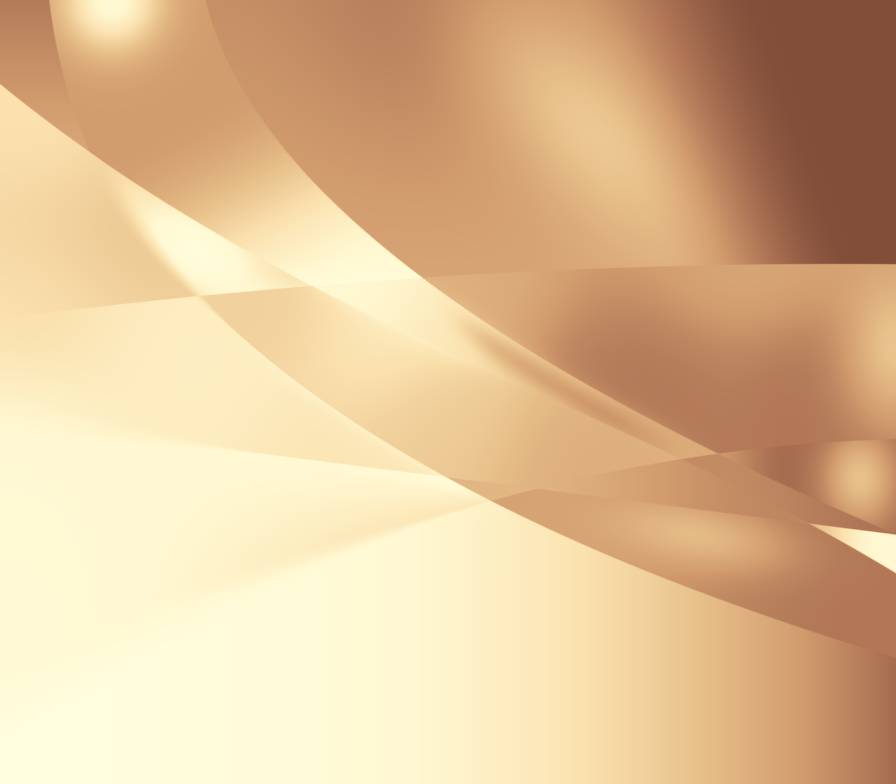
Give the GLSL for this background, as a WebGL 2 fragment shader.

```glsl
#version 300 es
precision highp float;
// Translucent satin ribbons sweeping from the upper left to the lower right.
// Smooth curves split the canvas into facets; each facet blends a few tones,
// and one brown-to-cream ramp turns the final tone into a colour.
uniform vec2 u_resolution;
out vec4 fragColor;

#define EDGE_SOFTNESS 0.0012
#define FADE_SOFTNESS 0.045
#define CREASE_SOFTNESS 0.035
#define BLEND_RADIUS 0.1
#define RIM_WIDTH 0.012
#define RIM_STRENGTH 0.5

// Tone 0 is deep brown, tone 7 is pale cream.
const vec3 RAMP[8] = vec3[8](
    vec3(0.42, 0.25, 0.20), vec3(0.51, 0.31, 0.23),
    vec3(0.68, 0.45, 0.33), vec3(0.82, 0.61, 0.43),
    vec3(0.90, 0.74, 0.53), vec3(0.98, 0.88, 0.68),
    vec3(1.00, 0.97, 0.82), vec3(1.00, 1.00, 0.89));

vec3 rampColor(float tone) {
    float t = clamp(tone, 0.0, 6.999);
    int i = int(t);
    return mix(RAMP[i], RAMP[i + 1], fract(t));
}

// Coverage of the side where d > 0, never sharper than one pixel.
float cover(float d, float softness) {
    float w = max(softness, 0.8 * fwidth(d));
    return smoothstep(-w, w, d);
}

// Soft blend of four tone stops, each given as (x, y, tone).
float blend(vec2 p, vec3 a, vec3 b, vec3 c, vec3 d) {
    vec4 dist2 = vec4(dot(p - a.xy, p - a.xy), dot(p - b.xy, p - b.xy),
                      dot(p - c.xy, p - c.xy), dot(p - d.xy, p - d.xy));
    vec4 w = 1.0 / (dist2 + BLEND_RADIUS * BLEND_RADIUS);
    w *= w;
    return dot(w, vec4(a.z, b.z, c.z, d.z)) / dot(w, vec4(1.0));
}

// Elliptical glow, slanted by a horizontal shear.
float glow(vec2 p, vec2 centre, vec2 radius, float shear) {
    vec2 d = p - centre;
    d.x += shear * d.y;
    d /= radius;
    return exp(-dot(d, d));
}

// Soft light along a curve between two x positions.
float rim(float d, float x, float from, float to) {
    float span = smoothstep(from, from + 0.1, x) * (1.0 - smoothstep(to - 0.1, to, x));
    return RIM_STRENGTH * span * exp(-abs(d) / RIM_WIDTH);
}

void main() {
    vec2 p = gl_FragCoord.xy / u_resolution;
    float x = p.x, depth = 1.0 - p.y;

    // Signed heights below each boundary curve.
    float ta = max(x - 0.221, 0.0), tc = max(x - 0.05, 0.0);
    float dUpper = depth + 0.081 - 0.878 * sqrt(ta) + 0.016 * ta;
    float dMiddle = depth - (0.1075 + x * (0.93 + x * (-0.68 + x * 0.3735)));
    float dLower = depth + 0.074 - 1.203 * sqrt(tc) + 0.273 * tc;
    float dHorizon = depth - (0.407 + x * (-0.15 + x * 0.08));
    float dFall = depth - (0.536 + 0.146 * x);
    float dRise = depth - (0.91 + x * (-0.67 + x * 0.32));
    float dFold = x - (0.055 + depth * (0.1 + depth * 0.68));

    float upper = cover(dUpper, EDGE_SOFTNESS);
    float middle = cover(dMiddle, EDGE_SOFTNESS);
    float lower = cover(dLower, mix(CREASE_SOFTNESS, EDGE_SOFTNESS, smoothstep(0.12, 0.27, x)));
    float horizon = cover(dHorizon, EDGE_SOFTNESS);
    float fall = cover(dFall, mix(FADE_SOFTNESS, EDGE_SOFTNESS, smoothstep(0.0, 0.3, x)));
    float rise = cover(dRise, mix(FADE_SOFTNESS, EDGE_SOFTNESS, smoothstep(0.15, 0.55, x)));

    // Dark backdrop outside the ribbons.
    float warm = 2.9 + 1.6 * (depth - 0.12) - 0.5 * glow(p, vec2(0.47, 1.0), vec2(0.13, 0.2), 0.0);
    warm += 1.35 * glow(p, vec2(0.65, 0.85), vec2(0.1, 0.17), 0.55);
    float sky = mix(warm, 0.95, smoothstep(0.64, 0.86, x - 0.3 * depth));
    float panel = blend(p, vec3(0.5, 0.63, 3.6), vec3(0.72, 0.51, 2.1), vec3(0.83, 0.66, 3.4), vec3(0.92, 0.5, 2.0));
    panel += 2.0 * glow(p, vec2(1.0, 0.55), vec2(0.06, 0.1), 0.0);
    float corner = mix(3.0, 1.8, smoothstep(0.79, 0.88, x)) + 2.3 * glow(p, vec2(0.96, 0.39), vec2(0.04, 0.06), 0.0);
    float tone = mix(sky, mix(panel, corner, rise), horizon);

    // Upper ribbon, with a small fold at the top left.
    float band = 3.0 + 3.1 * smoothstep(0.27, 0.6, 0.6 * x + depth);
    band += 3.2 * glow(p, vec2(0.125, 1.0), vec2(0.055, 0.065), 0.0);
    band = mix(2.2 + 6.0 * depth, band, cover(dFold, EDGE_SOFTNESS));
    float sheen = blend(p, vec3(0.4, 0.63, 6.1), vec3(0.52, 0.56, 5.4), vec3(0.6, 0.52, 4.1), vec3(0.73, 0.44, 3.4));
    float stripe = (dUpper - 0.024) / 0.02;
    sheen -= 1.1 * exp(-stripe * stripe) * smoothstep(0.48, 0.56, x) * (1.0 - smoothstep(0.64, 0.78, x));
    float tail = mix(2.6, 2.0, smoothstep(0.8, 1.0, x));
    float tip = mix(4.0, 6.0, smoothstep(0.9, 0.98, x));
    band = mix(mix(band, sheen, horizon), mix(tail, tip, fall), rise);
    tone = mix(tone, band, upper);

    // Broad central ribbon.
    float flare = 4.6 + 2.0 * glow(p, vec2(0.22, 0.68), vec2(0.07, 0.07), 0.6);
    float satin = blend(p, vec3(0.3, 0.61, 4.5), vec3(0.43, 0.58, 5.4), vec3(0.5, 0.46, 4.4), vec3(0.64, 0.41, 3.5));
    float wedge = mix(3.8, 2.5, smoothstep(0.55, 0.88, x));
    float hem = mix(3.2, 2.1, smoothstep(0.6, 0.95, x)) + 1.3 * glow(p, vec2(0.79, 0.315), vec2(0.09, 0.045), 0.8);
    satin = mix(satin, 3.8, fall);
    satin = mix(mix(flare, satin, horizon), mix(wedge, hem, fall), rise);
    tone = mix(tone, satin, middle);

    // Pale veils and the open ground at the lower left.
    float veil = blend(p, vec3(0.04, 0.83, 5.1), vec3(0.04, 0.70, 4.7), vec3(0.13, 0.71, 4.2), vec3(0.02, 0.61, 5.1));
    float haze = blend(p, vec3(0.03, 0.57, 4.8), vec3(0.21, 0.54, 5.6), vec3(0.4, 0.42, 5.2), vec3(0.02, 0.48, 6.0));
    float across = clamp(dFall / max(dFall - dRise, 0.001), 0.0, 1.0);
    float mist = mix(6.1, mix(6.3, 5.2, smoothstep(0.0, 0.45, x)), across);
    float ground = 6.7 - 4.9 * pow(x, 2.5);
    veil = mix(mix(mix(veil, haze, horizon), mist, fall), ground, rise);
    tone = mix(tone, veil, lower * middle);

    // Light catching one side of the ribbon edges.
    tone += 0.7 * (1.0 - upper) * rim(dUpper, x, 0.44, 0.82);
    tone += middle * (1.0 - lower) * rim(dMiddle, x, 0.3, 0.6);
    tone += lower * rim(dLower, x, 0.25, 0.58);
    tone += (1.0 - horizon) * upper * rim(dHorizon, x, 0.2, 0.52);
    fragColor = vec4(rampColor(tone), 1.0);
}
```
